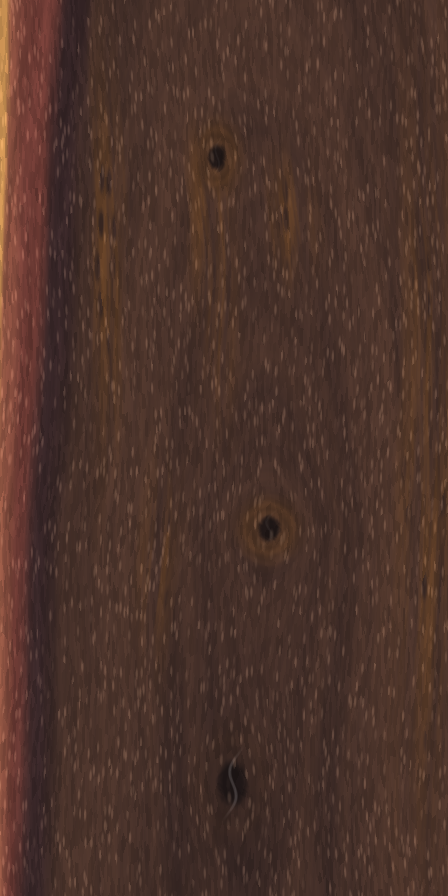
Write a Shadertoy shader that draws this texture.

```glsl
// Dark walnut plank: red sapwood edge, arched growth rings, knots and pale pores.

const vec3 DARK    = vec3(0.205, 0.145, 0.135);
const vec3 BROWN   = vec3(0.335, 0.228, 0.182);
const vec3 AMBER   = vec3(0.430, 0.275, 0.145);
const vec3 PLUM    = vec3(0.205, 0.140, 0.148);
const vec3 RED     = vec3(0.420, 0.225, 0.200);
const vec3 ROSE    = vec3(0.580, 0.345, 0.265);
const vec3 SAPWOOD = vec3(0.780, 0.560, 0.320);
const vec3 KNOT    = vec3(0.100, 0.075, 0.075);
const vec3 PORE    = vec3(0.130, 0.105, 0.085);

const vec2 RING_CENTRE = vec2(0.60, 0.82);
const vec2 FIBRE_SCALE = vec2(170.0, 26.0);
const vec2 PORE_SCALE  = vec2(125.0, 27.0);
const float FIBRE_CONTRAST = 0.20;

// Knots: centre and radius.
const vec3 KNOTS[3] = vec3[3](
    vec3(0.485, 1.65, 0.020), vec3(0.60, 0.82, 0.027), vec3(0.52, 0.25, 0.034));

// Amber streaks: centre and half size.
const vec4 STREAKS[6] = vec4[6](
    vec4(0.23, 1.42, 0.045, 0.38), vec4(0.48, 1.27, 0.030, 0.20),
    vec4(0.64, 1.51, 0.050, 0.12), vec4(0.45, 1.52, 0.040, 0.16),
    vec4(0.35, 0.75, 0.035, 0.20), vec4(0.95, 1.00, 0.060, 0.75));

vec2 hash2(vec2 c) {
    vec3 h = fract(c.xyx * vec3(0.1031, 0.1030, 0.0973));
    h += dot(h, h.yzx + 33.33);
    return fract((h.xx + h.yz) * h.zy);
}

// Cellular noise: distance to the nearest seed and that seed's random value.
vec2 cells(vec2 p) {
    vec2 base = floor(p), best = vec2(9.0, 0.0);
    for (int j = -1; j <= 1; j++)
    for (int i = -1; i <= 1; i++) {
        vec2 cell = base + vec2(i, j);
        vec2 seed = hash2(cell);
        float d = length(cell + seed - p);
        if (d < best.x) best = vec2(d, hash2(cell + 57.0).x);
    }
    return best;
}

// Layered, folded sines, about -1 to 1.
float waves(vec2 p) {
    float sum = 0.0, amp = 0.55;
    for (int i = 0; i < 5; i++) {
        float k = float(i);
        p.x += 0.7 * sin(p.y * 1.3 + k * 2.1);
        sum += amp * sin(p.x + 1.4 * sin(p.y * 0.8 + k));
        p = p * vec2(1.83, 1.55) + vec2(1.7, 3.1);
        amp *= 0.68;
    }
    return sum;
}

// Growth-ring coordinate: round at the centre, tall arches further out.
float ringField(vec2 p) {
    vec2 d = p - RING_CENTRE;
    float rise = abs(d.y);
    float tall = 0.09 * (1.0 - exp(-rise / 0.09)) + rise * (d.y > 0.0 ? 0.20 : 0.07);
    return length(vec2(d.x, tall)) + 0.12 * p.x;
}

void mainImage(out vec4 fragColor, in vec2 fragCoord) {
    vec2 p = fragCoord / iResolution.xy * vec2(1.0, 2.0);

    // Grain bends gently and parts around the knots.
    vec2 flow = p;
    flow.x += 0.012 * sin(p.y * 3.0 + 1.0) + 0.004 * sin(p.y * 9.0 + p.x * 7.0);
    for (int i = 0; i < 3; i++) {
        vec2 d = (p - KNOTS[i].xy) / (KNOTS[i].z * vec2(2.5, 4.0));
        flow.x -= 0.45 * (p.x - KNOTS[i].x) * exp(-dot(d, d));
    }

    // Heartwood bands.
    float ring = ringField(flow);
    float broad = waves(vec2(ring * 17.0, p.y * 1.3));
    float fine = waves(vec2(ring * 85.0, p.y * 3.0 + 4.0));
    float tone = 0.50 + 0.20 * broad + 0.13 * fine + 0.15 * smoothstep(0.75, 1.0, p.x);
    vec2 shade = (p - vec2(0.52, 0.20)) / vec2(0.10, 0.24);
    tone -= 0.50 * exp(-dot(shade, shade));
    vec3 col = mix(DARK, BROWN, clamp(tone, 0.0, 1.15));

    // Amber streaks with dark flecks inside.
    float amber = 0.0;
    for (int i = 0; i < 6; i++) {
        vec2 d = (flow - STREAKS[i].xy) / STREAKS[i].zw;
        amber += exp(-dot(d, d));
    }
    float streak = waves(vec2(flow.x * 65.0, p.y * 3.5));
    amber = min(amber, 1.0) * smoothstep(-0.9, 1.0, streak);
    col = mix(col, AMBER, 0.75 * amber);
    vec2 spot = cells(flow * vec2(55.0, 11.0) + 3.0);
    float fleck = smoothstep(0.55, 0.7, spot.y) * (1.0 - smoothstep(0.15, 0.5, spot.x));
    col = mix(col, DARK, 0.85 * fleck * smoothstep(0.2, 0.6, amber));

    // Knots: amber halo, rings, and a ragged dark core.
    for (int i = 0; i < 3; i++) {
        vec2 d = (p - KNOTS[i].xy) / KNOTS[i].z;
        d.y *= i == 1 ? 1.0 : 0.65;
        float r = length(d) + 0.12 * waves(d * 1.8 + float(i) * 5.0);
        float halo = exp(-pow((r - 1.7) / 1.1, 2.0));
        col = mix(col, AMBER * (0.82 + 0.10 * sin(r * 7.0)), (i == 2 ? 0.12 : 0.45) * halo);
        col = mix(col, KNOT, 0.88 * (1.0 - smoothstep(0.55, 1.15, r)));
        float crack = abs(d.x + 0.35 * sin(d.y * 2.5) - 0.25 * d.y);
        float extent = 1.0 - smoothstep(0.5, 1.8, abs(d.y));
        col += 0.13 * extent * (1.0 - smoothstep(0.03, 0.16, crack)) * (i == 2 ? 1.0 : 0.25);
    }

    // Left edge: plum band, red band, then pale sapwood.
    float edge = 0.040 + 0.020 * p.y + 0.015 * p.y * p.y + 0.005 * sin(p.y * 6.0);
    float x = p.x + 0.006 * waves(vec2(p.x * 60.0, p.y * 2.0));
    col = mix(col, PLUM * (1.0 + 0.10 * fine), 0.9 * (1.0 - smoothstep(edge + 0.035, edge + 0.085, x)));
    vec3 red = mix(ROSE, RED, smoothstep(0.0, 0.6, x / edge)) * (1.0 + 0.08 * fine);
    col = mix(col, red, 1.0 - smoothstep(edge - 0.025, edge + 0.025, x));
    float sap = 0.024 * smoothstep(0.8, 1.9, p.y);
    col = mix(col, SAPWOOD, 1.0 - smoothstep(sap - 0.012, sap + 0.004, x));

    // Fine fibres and short pale pores.
    col *= 1.0 + FIBRE_CONTRAST * (cells(flow * FIBRE_SCALE).y - 0.5);
    vec2 pore = cells(flow * PORE_SCALE + 11.0);
    float pale = smoothstep(0.6, 0.95, pore.y) * (1.0 - smoothstep(0.12, 0.5, pore.x));
    col += PORE * pale;

    fragColor = vec4(clamp(col, 0.0, 1.0), 1.0);
}
```
